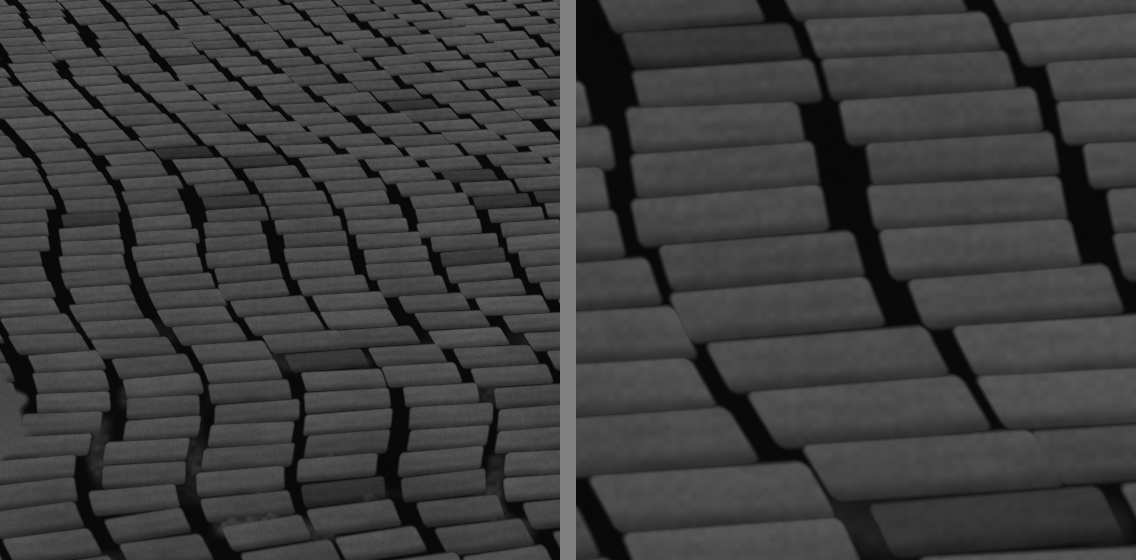
Left: the whole. Right: its middle third, enlarged.
Give the GLSL for this texture, as a WebGL 1 fragment shader.

```glsl
precision highp float;
// Dark grey paving blocks stacked in winding columns that recede towards the top.

uniform vec2 u_resolution;

const float PITCH_FAR = 0.08;      // column pitch at the top edge
const float PITCH_GROWTH = 0.12;   // added pitch at the bottom edge
const float HORIZON = 1.0;         // distance of the vanishing line above the canvas
const float ROW_DENSITY = 79.0;    // higher gives thinner blocks
const float BLOCK_FILL = 0.425;    // half block length as a share of the pitch
const float LENGTH_JITTER = 0.05;
const float GAP_WANDER = 0.09;     // slow widening and closing of the gaps
const float END_SLANT = 0.6;       // how far block ends lean along the column
const float TILT_FAR = 0.06;
const float TILT_NEAR = 0.14;
const float EDGE_SOFTNESS = 0.002;
const float TONE_FAR = 0.305;
const float TONE_NEAR = 0.272;
const float GAP_TONE = 0.035;
const float DEBRIS_TONE = 0.19;
const float SAND_TONE = 0.29;

float hash(vec2 p) {
  return fract(sin(dot(p, vec2(127.1, 311.7))) * 43758.55);
}

float noise(vec2 p) {
  vec2 i = floor(p), f = fract(p);
  f = f * f * (3.0 - 2.0 * f);
  return mix(mix(hash(i), hash(i + vec2(1.0, 0.0)), f.x),
             mix(hash(i + vec2(0.0, 1.0)), hash(i + 1.0), f.x), f.y);
}

float columnPitch(float depth) {
  return PITCH_FAR + PITCH_GROWTH * depth;
}

// Sideways drift of the columns, counted in columns
float columnDrift(float depth) {
  return 1.74 - 6.875 * exp(-3.2 * depth) + 0.206 * sin(17.0 * (depth - 0.6));
}

float roundedBox(vec2 p, vec2 halfSize, float radius) {
  vec2 d = abs(p) - halfSize + radius;
  return length(max(d, 0.0)) + min(max(d.x, d.y), 0.0) - radius;
}

// Tone of one block, fading to the gap tone; depth runs from 0 at the top to 1 at the bottom
float blockTone(vec2 pos, float col, float row, float offset, float pixel) {
  vec2 id = vec2(col, row);
  float depth = ROW_DENSITY / (row + 0.5 - offset) - HORIZON;
  float rowHeight = (depth + HORIZON) * (depth + HORIZON) / ROW_DENSITY;
  float pitch = columnPitch(depth);
  float near = clamp(depth, 0.0, 1.0);
  float sunken = step(0.97, hash(id + 7.3));

  // Placement
  float shift = 0.03 * sin(row * 0.6 + col * 2.1)
              + (hash(id + 2.7) - 0.5) * mix(0.16, 0.07, near);
  float drift = columnDrift(mix(depth, pos.y, END_SLANT));
  vec2 center = vec2(0.5 + (col + 0.5 + drift + shift) * pitch, depth);
  float tilt = mix(TILT_FAR, TILT_NEAR, smoothstep(0.78, 0.97, depth))
             + (hash(id + 4.1) - 0.5) * 0.05;
  vec2 local = vec2(pos.x - center.x, center.y - pos.y);
  local.y -= tilt * local.x;

  // Shape
  float wander = noise(vec2(col * 3.7, row * 0.35)) - 0.5;
  float fill = BLOCK_FILL + GAP_WANDER * wander * (1.0 - 0.5 * near)
             + (hash(id + 9.2) - 0.5) * LENGTH_JITTER;
  float thickness = mix(0.58, 0.495, near) + (hash(id + 5.5) - 0.5) * 0.06;
  vec2 halfSize = vec2(fill * pitch, (thickness - 0.06 * sunken) * rowHeight);
  float soft = max(max(0.07 * rowHeight, EDGE_SOFTNESS), 0.8 * pixel);
  float dist = roundedBox(local, halfSize, 0.35 * halfSize.y);
  float cover = 1.0 - smoothstep(-soft, soft, dist);

  // Shading: lit top, shaded underside, worn streaks along the length
  float level = local.y / halfSize.y;
  float tone = mix(TONE_FAR, TONE_NEAR, near) + (hash(id) - 0.5) * 0.04;
  tone *= mix(mix(0.68, 0.6, near), 1.0, smoothstep(-1.0, -0.2, level));
  tone += 0.022 * smoothstep(0.1, 0.7, level);
  tone += 0.035 * (noise(vec2(local.x / pitch * 5.0, level * 2.5) + id * 7.0) - 0.5);
  tone *= 1.0 - 0.3 * sunken;
  return mix(GAP_TONE, tone, cover);
}

void main() {
  vec2 pos = gl_FragCoord.xy / u_resolution;
  float pixel = 1.0 / min(u_resolution.x, u_resolution.y);
  pos.y = 1.0 - pos.y;

  // Dark gaps with patches of debris
  float debris = smoothstep(0.65, 0.95, noise(pos * 17.0)) * smoothstep(0.45, 0.8, pos.y);
  float grit = noise(pos * 110.0);
  float tone = mix(GAP_TONE, DEBRIS_TONE * (0.7 + 0.6 * grit), debris);

  // The brightest of the neighbouring blocks lies on top
  float baseCol = floor((pos.x - 0.5) / columnPitch(pos.y) - columnDrift(pos.y));
  for (int j = -1; j <= 1; j++) {
    for (int i = -1; i <= 1; i++) {
      float col = baseCol + float(i);
      float offset = hash(vec2(col, 3.7));
      float row = floor(ROW_DENSITY / (pos.y + HORIZON) + offset) + float(j);
      tone = max(tone, blockTone(pos, col, row, offset, pixel));
    }
  }

  // Sand spill on the left edge
  float spill = length((pos - vec2(-0.01, 0.745)) / vec2(0.065, 0.08))
              + 0.3 * (noise(pos * 45.0) - 0.5);
  tone = mix(tone, SAND_TONE, 1.0 - smoothstep(0.75, 1.05, spill));

  // Broad wear and fine surface grain
  tone *= 0.94 + 0.12 * noise(pos * 7.0 + 20.0);
  tone *= 0.95 + 0.1 * noise(pos * 240.0);
  gl_FragColor = vec4(vec3(tone), 1.0);
}
```
